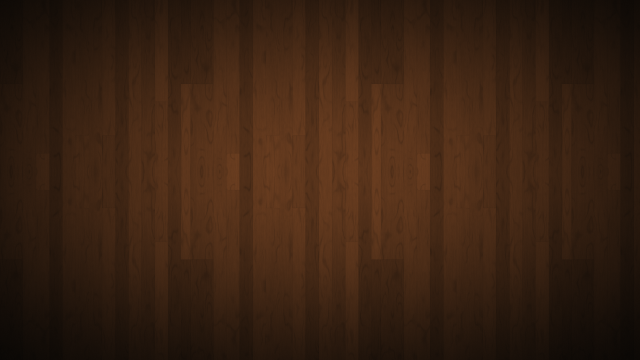
Give the GLSL for this texture, as a WebGL 2 fragment shader.

```glsl
#version 300 es
precision highp float;
// Dark walnut floor of narrow upright boards, mirrored grain and a soft vignette.

#define PERIOD 0.529      // width after which the boards repeat
#define ORIGIN -0.2963    // left edge of the first board
#define STRIP 0.03665     // width of a regular board
#define NARROW_END 0.4653 // where the one wide board begins
#define MIRROR_Y 0.023    // height of the mirror axis
#define GRAIN 0.13        // strength of the contour grain
#define FIBRE 0.055       // strength of the fine fibres
#define SEAM 0.06         // darkness of the gaps
#define GLOW 0.385        // brightness in the middle

uniform vec2 u_resolution;
out vec4 outColor;

// Per board: tone near the axis, tone beyond the joint, joint distance.
const float INNER[14] = float[14](0.99, 1.09, 0.84, 1.03, 1.06, 1.00, 0.94,
                                  0.89, 1.03, 0.96, 1.02, 0.88, 1.05, 0.97);
const float OUTER[14] = float[14](0.99, 1.01, 0.84, 1.03, 1.01, 1.00, 1.02,
                                  0.89, 1.03, 0.96, 1.07, 0.88, 0.84, 0.86);
const float JOINT[14] = float[14](2.0, 0.051, 2.0, 2.0, 0.1007, 2.0, 0.1007,
                                  2.0, 2.0, 2.0, 0.1944, 2.0, 0.244, 0.244);

float hash(vec2 p) {
    vec3 q = fract(vec3(p.xyx) * 0.1031);
    q += dot(q, q.yzx + 33.33);
    return fract((q.x + q.y) * q.z);
}

float noise(vec2 p) {
    vec2 i = floor(p), f = fract(p);
    f = f * f * (3.0 - 2.0 * f);
    return mix(mix(hash(i), hash(i + vec2(1, 0)), f.x),
               mix(hash(i + vec2(0, 1)), hash(i + vec2(1, 1)), f.x), f.y);
}

// Brightness of the wood before lighting.
float wood(vec2 p) {
    float u = mod(p.x - ORIGIN, PERIOD);
    float away = abs(p.y - MIRROR_Y);

    // Find the board and its left and right edges.
    int board = int(min(floor(u / STRIP), 12.0));
    float left = float(board) * STRIP;
    float right = board < 12 ? left + STRIP : NARROW_END;
    if (u >= NARROW_END) {
        board = 13;
        left = NARROW_END;
        right = PERIOD;
    }
    float joint = JOINT[board];
    bool beyond = away > joint;
    float tone = beyond ? OUTER[board] : INNER[board];
    float seed = float(board) * 17.0 + (beyond ? 7.0 : 0.0);

    // Contour grain: stretched arches, with closed eyes on two boards.
    float x = u - 0.5 * (left + right);
    float warp = noise(vec2(x * 50.0 + seed, away * 13.0 + seed));
    float ripple = noise(vec2(x * 110.0 + seed, away * 45.0));
    float field = 3.4 * warp + x * 18.0 + 0.5 * ripple;
    if (board == 5 || board == 13) {
        float eye = length(vec2(x * 60.0, away * 16.0));
        field = mix(2.2 * eye + 0.9 * warp + 0.4 * ripple, field, smoothstep(1.0, 2.6, eye));
        tone -= 0.10 * exp(-4.0 * eye * eye);
    }
    // Thin dark lines that fade in and out along the board.
    float line = pow(0.5 + 0.5 * cos(6.2832 * field), 5.0);
    float presence = smoothstep(0.25, 0.8, noise(vec2(x * 70.0 + seed, away * 22.0 + 3.0)));
    tone -= GRAIN * (line * presence - 0.12);

    // Long fibres, short pores and slow changes of shade.
    tone += FIBRE * (noise(vec2(u * 400.0, away * 18.0 + seed)) - 0.5);
    tone += FIBRE * (noise(vec2(u * 600.0, away * 110.0 + seed)) - 0.5);
    tone += 0.08 * (noise(vec2(x * 30.0 + seed, away * 7.0)) - 0.5);

    // Faint gaps along the sides and at the ends, broken in places.
    float gap = min(min(u - left, right - u), abs(away - joint));
    float depth = SEAM * (0.4 + noise(vec2(seed, away * 12.0)));
    return tone * (1.0 - depth * (1.0 - smoothstep(0.0, 0.002, gap)));
}

void main() {
    // Average four samples to smooth board edges and fibres.
    float shade = 0.0;
    for (int i = 0; i < 4; i++) {
        vec2 offset = vec2(i & 1, i >> 1) * 0.5 - 0.25;
        vec2 p = (gl_FragCoord.xy + offset - 0.5 * u_resolution) / u_resolution.y;
        shade += 0.25 * wood(p);
    }

    // Elliptical light, a little above the middle.
    vec2 v = 2.0 * gl_FragCoord.xy / u_resolution - 1.0;
    v.y -= 0.07;
    float r2 = dot(v, v);
    float light = GLOW * exp(-r2 * (0.77 + 0.12 * r2));

    float red = light * shade;
    vec3 color = red * vec3(1.0, 0.56, 0.28) + vec3(0.002, 0.0085, 0.009);
    color += (hash(gl_FragCoord.xy) - 0.5) / 255.0;
    outColor = vec4(color, 1.0);
}
```
